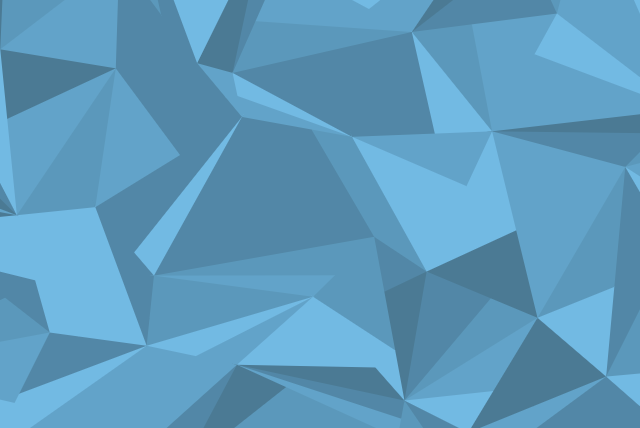
A Shadertoy shader for this background:

```glsl
const float CELL_SIZE = 0.265;   // in canvas heights
const float JITTER = 0.84;       // below 1 keeps every quad simple
const float SPLIT_CHANCE = 0.75;

float hash(vec2 cell, float seed) {
    return fract(sin(dot(cell, vec2(127.1, 311.7)) + seed * 74.7) * 43758.5);
}

vec2 meshVertex(vec2 cell) {
    vec2 offset = vec2(hash(cell, 1.0), hash(cell, 2.0)) - 0.5;
    return cell + JITTER * offset;
}

float turn(vec2 a, vec2 b, vec2 c) {
    vec2 u = b - a, v = c - a;
    return u.x * v.y - u.y * v.x;
}

// Flat blues, each spanning its share of the tone range
vec3 facetColor(float tone) {
    if (tone < 0.25) return vec3(0.386, 0.640, 0.787);
    if (tone < 0.43) return vec3(0.358, 0.598, 0.734);
    if (tone < 0.65) return vec3(0.321, 0.530, 0.653);
    if (tone < 0.79) return vec3(0.293, 0.478, 0.580);
    return vec3(0.448, 0.728, 0.892);
}

// Signed distance to the line a-b, negative on its left
float edgeDistance(vec2 p, vec2 a, vec2 b) {
    return -turn(a, b, p) / length(b - a);
}

// Coverage-weighted colour of one counterclockwise triangle
vec4 facet(vec2 p, vec2 a, vec2 b, vec2 c, float tone, float pixel) {
    float dist = max(edgeDistance(p, a, b),
                     max(edgeDistance(p, b, c), edgeDistance(p, c, a)));
    float coverage = clamp(0.5 - dist / pixel, 0.0, 1.0);
    return coverage * vec4(facetColor(fract(tone)), 1.0);
}

// Cut a triangle from a random corner to the opposite side
vec4 splitFacet(vec2 p, vec2 a, vec2 b, vec2 c, vec2 cell, float seed, float tone, float pixel) {
    float corner = floor(3.0 * hash(cell, seed));
    vec2 apex = corner < 1.0 ? a : corner < 2.0 ? b : c;
    vec2 left = corner < 1.0 ? b : corner < 2.0 ? c : a;
    vec2 right = corner < 1.0 ? c : corner < 2.0 ? a : b;
    vec2 cut = mix(left, right, mix(0.28, 0.72, hash(cell, seed + 1.0)));
    float toneStep = hash(cell, seed + 2.0) < SPLIT_CHANCE ? 0.3 : 0.0;
    return facet(p, apex, left, cut, tone, pixel)
         + facet(p, apex, cut, right, tone + toneStep, pixel);
}

vec4 quadFacets(vec2 p, vec2 cell, float pixel) {
    vec2 a = meshVertex(cell);
    vec2 b = meshVertex(cell + vec2(1.0, 0.0));
    vec2 c = meshVertex(cell + vec2(1.0, 1.0));
    vec2 d = meshVertex(cell + vec2(0.0, 1.0));

    // Pick a diagonal that lies inside the quad
    bool validAC = turn(a, b, c) > 0.0 && turn(a, c, d) > 0.0;
    bool validBD = turn(a, b, d) > 0.0 && turn(b, c, d) > 0.0;
    if (validBD && (!validAC || hash(cell, 3.0) < 0.5)) {
        vec2 first = a;
        a = b; b = c; c = d; d = first;
    }

    // Evenly stepped tones keep neighbouring facets distinct
    float tone = dot(cell, vec2(0.382, 0.276)) + 0.15 * hash(cell, 4.0);
    return splitFacet(p, a, b, c, cell, 5.0, tone, pixel)
         + splitFacet(p, a, c, d, cell, 9.0, tone + 0.5, pixel);
}

mat2 rotation(float angle) {
    float s = sin(angle), c = cos(angle);
    return mat2(c, s, -s, c);
}

void mainImage(out vec4 fragColor, in vec2 fragCoord) {
    float pixel = 1.0 / (iResolution.y * CELL_SIZE);
    vec2 p = rotation(0.42) * fragCoord * pixel + vec2(3.0, 7.0);

    // Gather the quads that can reach this point
    vec4 sum = vec4(0.0);
    for (int y = -1; y <= 1; y++)
        for (int x = -1; x <= 1; x++)
            sum += quadFacets(p, floor(p) + vec2(x, y), pixel);

    fragColor = vec4(sum.rgb / max(sum.a, 0.0001), 1.0);
}
```
